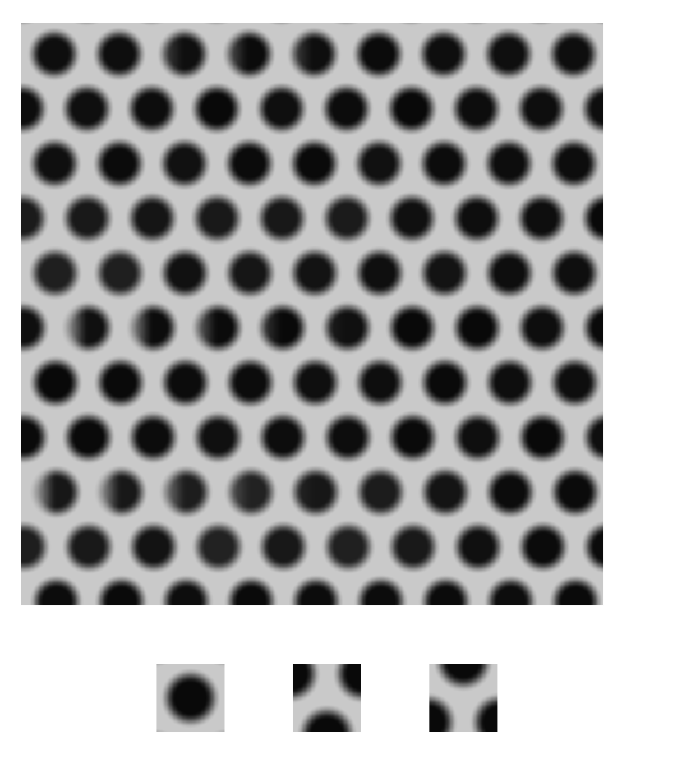
A WebGL 1 fragment shader for this pattern:

```glsl
precision highp float;

uniform vec2 u_resolution;

#define PITCH 0.0845       // dot spacing, in canvas heights
#define ROW_STEP 0.844     // row spacing, in pitches
#define ROW_DRIFT 0.0035   // sideways slip per row, in pitches
#define DOT_CORE 0.205     // radius where a dot starts to fade
#define DOT_RIM 0.43       // radius where a dot ends
#define GRAIN 0.006        // size of the coarse steps on the edges
#define TILE_ZOOM 1.11     // magnification inside the small tiles
#define TILE_HALF 0.0443
#define PANEL_HALF 0.379
#define SHEET_GREY 0.79
#define DOT_GREY 0.035
#define GLINT 0.42         // strength of the light on worn dots

float hash(vec2 p) {
  return fract(sin(dot(p, vec2(12.9898, 78.233))) * 43758.5453);
}

// Antialiased square mask
float squareMask(vec2 p, float halfSize) {
  float edge = max(abs(p.x), abs(p.y)) - halfSize;
  float pixel = 1.0 / u_resolution.y;
  return 1.0 - smoothstep(-0.5 * pixel, 0.5 * pixel, edge);
}

// Rounded staircase that gives the dots a coarse outline
vec2 coarsen(vec2 p) {
  vec2 cell = p / GRAIN;
  return (floor(cell) + smoothstep(0.0, 1.0, fract(cell))) * GRAIN;
}

// Staggered dots; q is in pitches with y running down, dot (0, 0) at the origin
float perforatedSheet(vec2 q, float wear) {
  float row = floor(q.y / ROW_STEP + 0.5);
  float x = q.x - 0.5 * mod(row, 2.0) - ROW_DRIFT * row;
  float col = floor(x + 0.5);
  vec2 d = vec2(x - col, q.y - row * ROW_STEP);

  // Faded rows, stronger towards the left
  float fadedRow = step(2.5, mod(row, 5.0));
  float leftSide = 1.0 - smoothstep(4.0, 7.0, col);
  float random = hash(vec2(col, row) + 3.0);
  float fade = 0.03 * random + fadedRow * leftSide * (0.03 + 0.04 * random);

  // Light caught on the left of the dots in some rows
  float glintRow = step(4.5, row) * step(1.5, mod(row, 3.0));
  float glint = glintRow * (1.0 - smoothstep(0.0, 5.0, col));
  float topGlint = (1.0 - step(0.5, abs(row))) * (1.0 - smoothstep(0.5, 2.0, abs(col - 3.0)));
  glint = max(glint, 0.5 * topGlint) * (1.0 - smoothstep(-0.3, 0.02, d.x));

  float inside = DOT_GREY + wear * (fade + GLINT * glint);
  return mix(inside, SHEET_GREY, smoothstep(DOT_CORE, DOT_RIM, length(d)));
}

void main() {
  vec2 p = gl_FragCoord.xy / u_resolution.y;
  vec2 grained = coarsen(p);
  vec2 down = vec2(1.0, -1.0);
  float grey = 1.0;

  // Large panel
  vec2 firstDot = vec2(0.0707, 0.9297);
  float sheet = perforatedSheet((grained - firstDot) * down / PITCH, 1.0);
  grey = mix(grey, sheet, squareMask(p - vec2(0.4063, 0.5911), PANEL_HALF));

  // Three magnified tiles: dot in the middle, at the bottom, at the top
  for (int i = 0; i < 3; i++) {
    vec2 center = vec2(0.248 + 0.1777 * float(i), 0.0911);
    float lift = i == 0 ? 0.0 : (i == 1 ? -0.0475 : 0.0475);
    vec2 q = (grained - center - vec2(0.0, lift)) * down / (PITCH * TILE_ZOOM);
    grey = mix(grey, perforatedSheet(q, 0.0), squareMask(p - center, TILE_HALF));
  }

  gl_FragColor = vec4(vec3(grey), 1.0);
}
```
